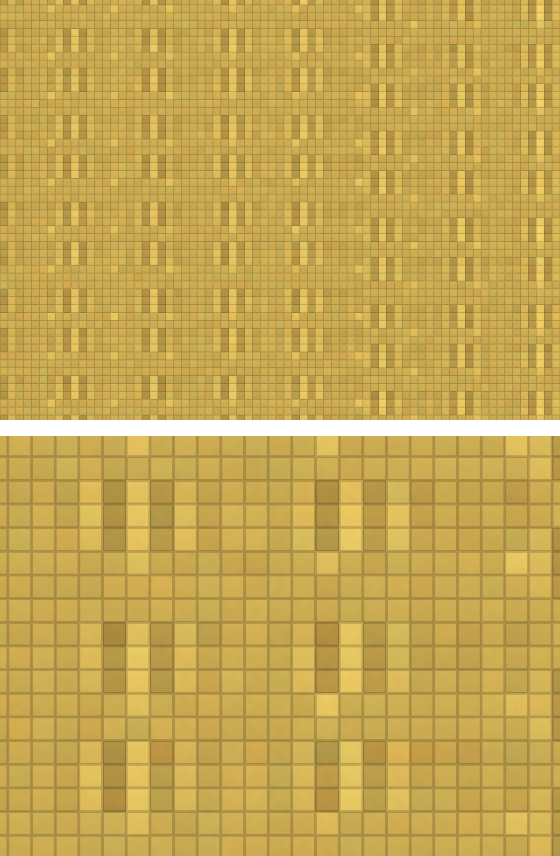
Top: the whole. Bottom: its middle third, enlarged.
Write a WebGL 1 fragment shader that draws this pattern.

```glsl
precision highp float;

uniform vec2 u_resolution;

vec2 hashGradient(vec2 p) {
  vec2 q = vec2(dot(p, vec2(127.1, 311.7)), dot(p, vec2(269.5, 183.3)));
  return fract(sin(q) * 4375.85) * 2.0 - 1.0;
}

float gradientNoise(vec2 p) {
  vec2 i = floor(p);
  vec2 f = fract(p);
  vec2 u = f * f * (3.0 - 2.0 * f);
  float a = dot(hashGradient(i), f);
  float b = dot(hashGradient(i + vec2(1.0, 0.0)), f - vec2(1.0, 0.0));
  float c = dot(hashGradient(i + vec2(0.0, 1.0)), f - vec2(0.0, 1.0));
  float d = dot(hashGradient(i + 1.0), f - 1.0);
  return mix(mix(a, b, u.x), mix(c, d, u.x), u.y);
}

// Bright and dark columns alternate, fading away from each burst centre.
float columnBurst(float column) {
  float k = floor((column - 9.5) / 9.8 + 0.5);
  float d = column - floor(9.8 * k + 9.5);
  float swing = cos(3.14159 * d);
  return swing * exp(-d * d * 0.19);
}

// Brightness of one tile within the woven bands.
float tileTone(vec2 tile) {
  float bandShift = 2.0 * step(46.0, tile.x);
  float s = mod(0.5 - tile.y - bandShift, 5.5);
  float warp = 1.0 - step(2.9, s);
  float join = step(2.9, s) * (1.0 - step(3.9, s));
  float highlight = 1.0 - step(1.0, mod(tile.x - 5.3, 7.75));
  float tone = 0.56 + warp * 0.42 * columnBurst(tile.x);
  tone += join * highlight * 0.34;
  tone += warp * 0.20 * gradientNoise(vec2(tile.x * 0.73, 3.4));
  tone -= warp * 0.07 * (1.0 - step(0.9, s));
  return tone + 0.26 * gradientNoise(tile * 0.71 + 0.3);
}

void main() {
  // Square tiles, 71 across, with a row boundary at mid height.
  vec2 p = (gl_FragCoord.xy - vec2(0.0, 0.5 * u_resolution.y)) * 71.0 / u_resolution.x;
  float pixel = 71.0 / u_resolution.x;
  vec2 tile = floor(p);
  vec2 f = fract(p);

  // Face colour, with a slight drift between olive and orange.
  float tone = tileTone(tile) + 0.10 * (f.y - 0.5);
  vec3 color = mix(vec3(0.66, 0.54, 0.25), vec3(0.91, 0.78, 0.38), tone);
  float hue = gradientNoise(tile * vec2(0.63, 0.57) + 17.4);
  color += vec3(0.035, -0.025, -0.03) * hue;

  // Fine surface wear.
  color *= 1.0 + 0.025 * gradientNoise(p * 3.0);

  // Soft grooves between tiles.
  vec2 edge = 0.5 - abs(f - 0.5);
  vec2 groove = 1.0 - smoothstep(0.06 - 0.5 * pixel, 0.06 + 0.5 * pixel, edge);
  color *= 1.0 - 0.17 * max(groove.x, groove.y);

  gl_FragColor = vec4(clamp(color, 0.0, 1.0), 1.0);
}
```
